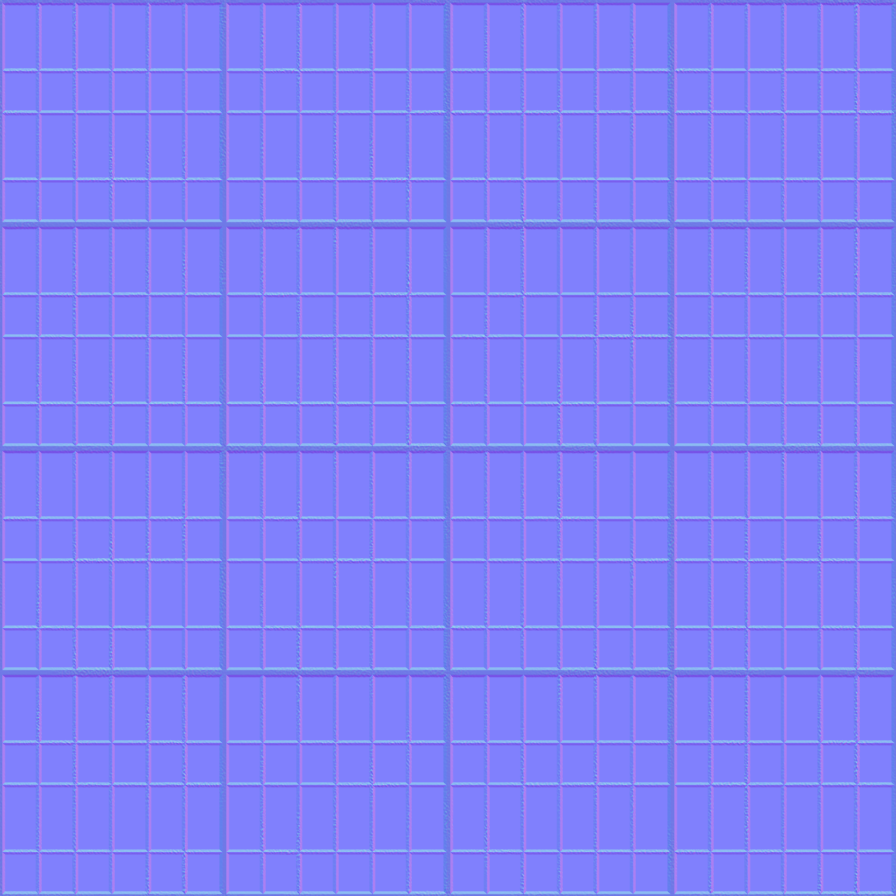
A Shadertoy shader for this texture map:

```glsl
// Normal map of raised, slightly worn glazing bars: 4 x 4 framed windows of 6 x 4 panes.

// Lengths are in units of 1/192 of a window.
const float WINDOWS = 4.0;            // windows across and down
const float UNIT = 192.0;             // units per window
const float COLUMN_STEP = 31.3;       // spacing of upright bars
const float LAST_COLUMN = 2.0;        // upright bars on each side of the middle one
const vec3 ROWS = vec3(37.5, 95.1, 131.1); // heights of the cross bars
const vec2 FRAME_CENTER = vec2(0.4, -0.4);
const vec2 FRAME_HALF = vec2(1.6, 2.1); // half width of the flat frame top
const vec2 RAMP_LOW = vec2(2.7, 1.9);  // width of left and lower slopes
const vec2 RAMP_HIGH = vec2(2.3, 2.3); // width of right and upper slopes
const float BAR_HEIGHT = 0.48;
const vec2 BAR_GAIN_LOW = vec2(0.75, 1.05); // strength of left and lower slopes
const vec2 FRAME_GAIN_LOW = vec2(1.2, 1.6); // the same on the frame
const vec2 GAIN_HIGH = vec2(1.75, 2.6); // strength of right and upper slopes
const float SKEW = 0.2;               // sideways lean of upper and lower slopes
const float WOBBLE = 0.3;             // sideways wear of the bars
const float CHIPPING = 0.4;           // wear of the bar height
const float GRAIN_CELLS = 384.0;      // fine noise cells across the canvas
const float PATCH_CELLS = 16.0;       // broad noise cells across the canvas
const vec3 FLAT_COLOR = vec3(0.5, 0.5, 0.993);
const vec3 FRAME_TINT = vec3(-0.065, -0.025, -0.085);
const vec2 BLUE_DROP_LOW = vec2(0.3, 0.25); // loss of blue on left and lower slopes
const vec2 BLUE_DROP_HIGH = vec2(0.13, 0.09);

// Lattice gradient from an integer hash, wrapping after "cells".
vec2 latticeGradient(vec2 cell, float cells, float seed) {
    uvec2 q = uvec2(mod(cell, cells));
    uint h = q.x * 1597u + q.y * 51749u + uint(seed) * 7919u;
    h = (h ^ (h >> 15)) * 73244475u;
    h = (h ^ (h >> 13)) * 73244475u;
    h ^= h >> 16;
    float angle = 6.28318 * float(h & 65535u) / 65536.0;
    return vec2(cos(angle), sin(angle));
}

// Tiling gradient noise, about -1 to 1.
float gradientNoise(vec2 uv, float cells, float seed) {
    vec2 p = uv * cells + 0.37;
    vec2 i = floor(p);
    vec2 f = p - i;
    vec2 w = f * f * f * (f * (f * 6.0 - 15.0) + 10.0);
    vec2 e = vec2(1.0, 0.0);
    float a = dot(latticeGradient(i, cells, seed), f);
    float b = dot(latticeGradient(i + e.xy, cells, seed), f - e.xy);
    float c = dot(latticeGradient(i + e.yx, cells, seed), f - e.yx);
    float d = dot(latticeGradient(i + e.xx, cells, seed), f - e.xx);
    return 1.4 * mix(mix(a, b, w.x), mix(c, d, w.x), w.y);
}

// Ridge with a flat top and separate slopes; 1 on top, 0 beside it.
float ridge(float d, float halfTop, float low, float high) {
    return clamp(1.0 - max((d - halfTop) / high, (-d - halfTop) / low), 0.0, 1.0);
}

// Signed offset from the nearest frame centre lines.
vec2 frameOffset(vec2 p) {
    p -= FRAME_CENTER;
    return p - UNIT * round(p / UNIT);
}

// Height of bars and frame; p is in units.
float barHeight(vec2 p) {
    vec2 uv = p / (UNIT * WINDOWS);
    float roughness = clamp(0.55 + gradientNoise(uv, PATCH_CELLS, 1.0), 0.1, 1.3);
    vec2 grain = vec2(gradientNoise(uv, GRAIN_CELLS, 2.0), gradientNoise(uv, GRAIN_CELLS, 3.0));
    vec2 worn = p + WOBBLE * roughness * grain;
    vec2 local = mod(worn, UNIT);

    // Upright bars
    float x = local.x - 0.5 * UNIT;
    float column = clamp(round(x / COLUMN_STEP), -LAST_COLUMN, LAST_COLUMN);
    float bars = ridge(x - column * COLUMN_STEP, 0.0, RAMP_LOW.x, RAMP_HIGH.x);

    // Cross bars
    for (int i = 0; i < 3; i++) {
        bars = max(bars, ridge(local.y - ROWS[i], 0.0, RAMP_LOW.y, RAMP_HIGH.y));
    }

    // Frame around each window
    vec2 edge = frameOffset(worn);
    float frame = max(ridge(edge.x, FRAME_HALF.x, RAMP_LOW.x, RAMP_HIGH.x),
                      ridge(edge.y, FRAME_HALF.y, RAMP_LOW.y, RAMP_HIGH.y));

    float chips = 1.0 + CHIPPING * roughness * grain.x;
    return BAR_HEIGHT * max(bars * chips, frame * mix(1.0, chips, 0.4));
}

void mainImage(out vec4 fragColor, in vec2 fragCoord) {
    float unitsPerCanvas = UNIT * WINDOWS;
    vec2 p = fragCoord / iResolution.xy * unitsPerCanvas;

    // Slope over at least one pixel, which also smooths the edges
    float reach = max(0.65, 0.5 * unitsPerCanvas / min(iResolution.x, iResolution.y));
    vec2 e = vec2(reach, 0.0);
    vec2 slope = vec2(barHeight(p + e.xy) - barHeight(p - e.xy),
                      barHeight(p + e.yx) - barHeight(p - e.yx)) / (2.0 * reach);

    // Slopes facing right or up catch more than those facing left or down
    vec2 edge = abs(frameOffset(p)) - FRAME_HALF;
    vec2 nearFrame = 1.0 - smoothstep(4.0, 6.0, edge);
    vec2 gainLow = mix(BAR_GAIN_LOW, FRAME_GAIN_LOW, nearFrame);
    vec2 facing = max(-slope, 0.0) * GAIN_HIGH - max(slope, 0.0) * gainLow;
    vec2 normal = facing * inversesqrt(1.0 + dot(facing, facing));
    float blueDrop = dot(max(normal, 0.0), BLUE_DROP_HIGH) + dot(max(-normal, 0.0), BLUE_DROP_LOW);
    normal.x += SKEW * normal.y;

    // Encode the normal and tint the frame top
    vec3 color = FLAT_COLOR + vec3(0.5 * normal, -blueDrop);
    float onFrame = 1.0 - smoothstep(-reach, reach, min(edge.x, edge.y));
    fragColor = vec4(clamp(color + FRAME_TINT * onFrame, 0.0, 1.0), 1.0);
}
```
